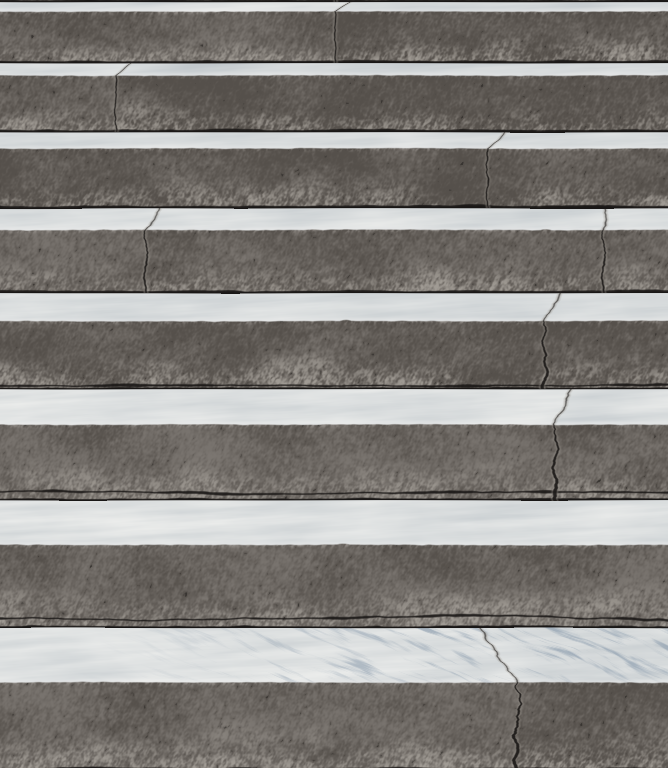
A Shadertoy shader for this texture:

```glsl
// Eight weathered marble steps seen from the front: pale treads, gritty grey risers, cracked joints.

vec2 gradientAt(vec2 cell) {
    vec2 k = vec2(dot(cell, vec2(127.1, 311.7)), dot(cell, vec2(269.5, 183.3)));
    return 2.0 * fract(sin(k) * 43758.5) - 1.0;
}

// Gradient noise, about -0.7 to 0.7
float noise(vec2 p) {
    vec2 i = floor(p), f = p - i;
    vec2 u = f * f * f * (f * (f * 6.0 - 15.0) + 10.0);
    vec2 e = vec2(1, 0);
    return mix(mix(dot(gradientAt(i), f), dot(gradientAt(i + e), f - e), u.x),
               mix(dot(gradientAt(i + e.yx), f - e.yx), dot(gradientAt(i + 1.0), f - 1.0), u.x), u.y);
}

float fbm(vec2 p) {
    float sum = 0.0, amp = 1.0;
    for (int k = 0; k < 4; k++) {
        sum += amp * noise(p);
        p = mat2(1.6, 1.2, -1.2, 1.6) * p + 3.7;
        amp *= 0.55;
    }
    return sum;
}

// Distance from the canvas top to the back of a tread; steps grow toward the viewer
float stepEdge(float row) {
    return 0.0026 + 0.0644 * row + 0.00758 * row * row + 0.0105 * sin(row * 0.7854);
}

float treadDepth(float row) {
    return 0.0125 + 0.0028 * row + 0.0008 * row * row;
}

// Joint position in each step
const float JOINT[8] = float[8](0.437, 0.15, 0.635, 0.19, 0.71, 0.724, 2.0, 0.673);

void mainImage(out vec4 fragColor, in vec2 fragCoord) {
    float px = 1.0 / iResolution.y;
    float x = fragCoord.x * px;
    float y = 1.0 - fragCoord.y * px;
    y += 0.0015 * noise(vec2(x * 5.0, y * 6.0));

    float row = -1.0;
    for (float i = 0.0; i < 8.0; i++) if (y >= stepEdge(i)) row = i;

    float d = y - stepEdge(row);
    float below = stepEdge(row + 1.0) - y;
    float tread = treadDepth(row);
    float v = (d - tread) / (d + below - tread);   // 0 to 1 down the riser
    float seed = row * 17.3;

    // Joints, leaning across the tread and wandering down the riser
    float joint = JOINT[int(max(row, 0.0))];
    float lean = (row > 6.5 ? -0.045 : 0.02) * clamp(1.0 - d / tread, 0.0, 1.0);
    float wander = (0.004 + 0.0012 * row) * fbm(vec2(seed, y * 32.0));
    float offset = x - joint - lean - wander;
    float stone = row * 3.0 + step(0.0, offset);
    if (row == 3.0 && x > 0.5) {
        offset = x - 0.786 - 0.2 * lean - wander;
        stone += step(0.0, offset);
    }
    float tint = gradientAt(vec2(stone, 5.0)).x;

    // Tread: long soft streaks, with diagonal blue veins on the nearest step
    float streak = fbm(vec2(x * 4.0 + stone * 3.1, d * 55.0 + x * 3.0));
    float cloud = fbm(vec2(x * 7.0, y * 13.0) + seed);
    float pale = 0.55 + 0.5 * streak + 0.25 * cloud + 0.13 * tint;
    vec3 top = mix(vec3(0.76, 0.785, 0.80), vec3(0.92, 0.925, 0.92), clamp(pale, 0.0, 1.0));
    float bend = 0.8 * noise(vec2(x * 9.0, d * 20.0));
    float vein = fbm(vec2(d * 75.0 - x * 34.0 + bend, x * 6.0 + d * 12.0));
    float veined = step(6.5, row) * smoothstep(0.05, 0.6, x);
    top = mix(top, vec3(0.58, 0.64, 0.70), 0.75 * veined * smoothstep(0.0, 0.6, vein));
    top = mix(top, vec3(0.93), 0.45 * smoothstep(0.007, 0.0, tread - d));

    // Riser: mottled stone with slanted grit, worn paler at its foot
    vec2 slant = vec2(x + 0.45 * y, y - 0.25 * x);
    float mottle = fbm(vec2(x * 8.0, y * 15.0) + seed);
    float grit = noise(slant * vec2(150.0, 75.0)) + 0.8 * noise(slant * vec2(290.0, 210.0));
    float shade = 0.40 + 0.55 * mottle + 0.55 * grit + 0.2 * tint + 0.25 * (v - 0.5);
    vec3 face = mix(vec3(0.335, 0.315, 0.295), vec3(0.47, 0.45, 0.43), smoothstep(-0.1, 1.0, shade));
    float worn = smoothstep(0.5, 1.05, v + 0.35 * mottle) * smoothstep(-0.35, 0.65, grit + 0.4 * mottle);
    face = mix(face, vec3(0.68, 0.66, 0.63), 0.75 * worn);
    face *= 1.0 - 0.35 * smoothstep(0.45, 0.9, -grit);
    face += 0.09 * smoothstep(0.006, 0.0, d - tread) * smoothstep(-0.2, 0.5, grit);

    // Chipped front edge
    float chip = 0.0012 * noise(vec2(x * 70.0, seed)) + 0.02 * max(0.0, noise(vec2(x * 19.0, seed + 4.0)) - 0.36);
    vec3 color = mix(top, face, smoothstep(-px, px, d - tread + chip));

    // Dark gap under the riser, with a ragged crack above a ledge on the nearer steps
    vec3 dark = vec3(0.10, 0.09, 0.085);
    float ragged = fbm(vec2(x * 14.0, seed + 9.0));
    float ledge = 0.011 * smoothstep(2.8, 6.0, row) * step(row, 6.5) * (0.85 + 0.8 * noise(vec2(x * 2.5, seed)));
    float crack = abs(below - ledge - 0.002 - 0.0025 * ragged);
    float crackWidth = 0.0009 + 0.0028 * max(0.0, fbm(vec2(x * 9.0, seed + 2.0)));
    color = mix(color, dark, 0.9 * smoothstep(px, -px, crack - crackWidth));
    float gap = 0.0018 + 0.003 * max(0.0, ragged);
    color = mix(color, dark, smoothstep(px, -px, below - gap));
    color = mix(dark, color, smoothstep(-px, px, d));

    // Joint line with a faint pale rim, opening toward the foot of the riser
    float onRiser = smoothstep(-0.05, 0.05, v);
    float jointWidth = 0.0008 + 0.0016 * onRiser * max(0.0, v) * smoothstep(2.0, 5.0, row)
                     + 0.001 * max(0.0, noise(vec2(y * 60.0, seed)));
    float jointDist = abs(offset) - jointWidth;
    color = mix(color, vec3(0.60, 0.58, 0.55), 0.4 * smoothstep(0.004, 0.0, jointDist));
    color = mix(color, dark, mix(0.6, 0.9, onRiser) * smoothstep(px, -px, jointDist));

    fragColor = vec4(clamp(color, 0.0, 1.0), 1.0);
}
```
